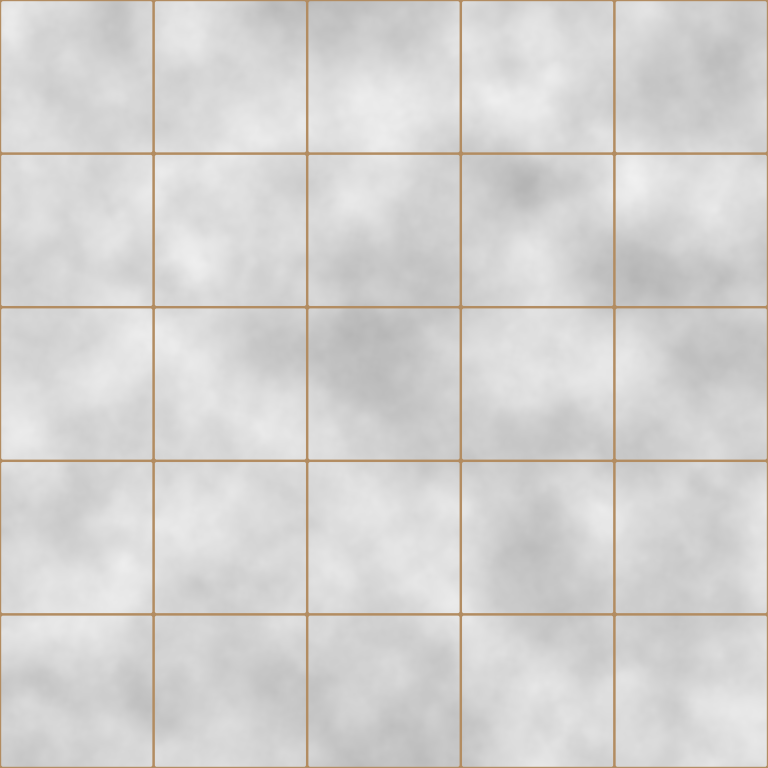
Reproduce this texture procedurally as a three.js fragment shader.

```glsl
// Pale grey marble tiles in a five by five grid with thin bronze joints.
// Layered value noise clouds the stone across the whole floor, and a
// rounded box distance in each cell draws the joints.

varying vec2 vUv;

float hash(vec2 p) {
  return fract(sin(dot(p, vec2(127.1, 311.7))) * 43758.5453);
}

float valueNoise(vec2 p) {
  vec2 cell = floor(p);
  vec2 f = fract(p);
  f = f * f * (3.0 - 2.0 * f);
  float low = mix(hash(cell), hash(cell + vec2(1.0, 0.0)), f.x);
  float high = mix(hash(cell + vec2(0.0, 1.0)), hash(cell + vec2(1.0, 1.0)), f.x);
  return mix(low, high, f.y);
}

// Each octave is turned as well as doubled, to hide the noise lattice
float clouds(vec2 p) {
  mat2 turnAndDouble = mat2(1.6, 1.2, -1.2, 1.6);
  float sum = 0.0;
  float total = 0.0;
  float amplitude = 0.5;
  for (int i = 0; i < 5; i++) {
    sum += amplitude * valueNoise(p);
    total += amplitude;
    amplitude *= 0.5;
    p = turnAndDouble * p + vec2(17.3, 9.1);
  }
  return sum / total;
}

// Distance inward from the edge of a unit tile with rounded corners
float tileInset(vec2 p, float radius) {
  vec2 q = abs(p - 0.5) - 0.5 + radius;
  return radius - length(max(q, 0.0)) - min(max(q.x, q.y), 0.0);
}

void main() {
  // Cloudy stone, continuous from tile to tile
  vec3 stone = vec3(mix(0.67, 0.99, clouds(vUv * 9.0 + vec2(3.7, 8.2))));

  // Bronze joints, slightly wider where they cross
  float inset = tileInset(fract(vUv * 5.0), 0.02);
  float joint = 1.0 - smoothstep(0.004, 0.012, inset);
  vec3 bronze = vec3(0.70, 0.55, 0.38);

  gl_FragColor = vec4(mix(stone, bronze, joint), 1.0);
}
```
